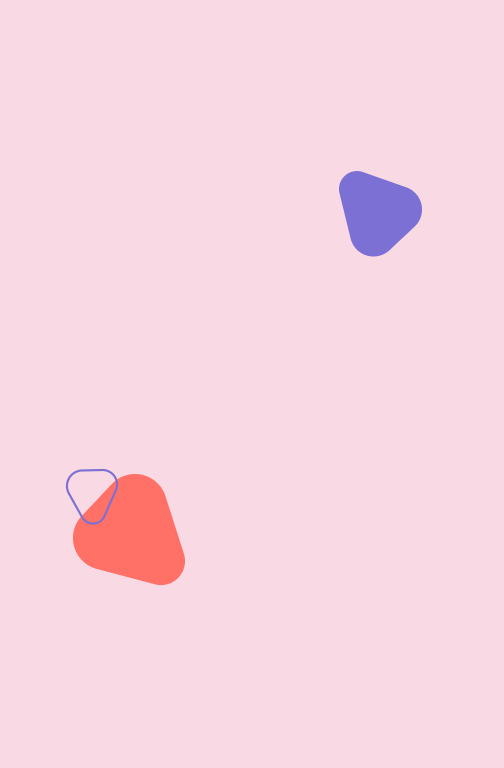
This background is drawn by a WebGL 1 fragment shader. Its source:

```glsl
precision highp float;

uniform vec2 u_resolution;

const vec3 PINK = vec3(0.976, 0.855, 0.894);
const vec3 CORAL = vec3(1.0, 0.44, 0.4);
const vec3 VIOLET = vec3(0.49, 0.44, 0.83);
const float STROKE_HALF_WIDTH = 0.0014;

float cross2(vec2 a, vec2 b) {
  return a.x * b.y - a.y * b.x;
}

// Outward normal of the line touching two circles (xy = centre, z = radius)
vec2 tangentNormal(vec3 a, vec3 b) {
  vec2 span = b.xy - a.xy;
  float len = length(span);
  vec2 dir = span / len;
  float lean = (a.z - b.z) / len;
  return dir * lean + vec2(dir.y, -dir.x) * sqrt(1.0 - lean * lean);
}

// Round inside the corner's cone of normals, straight along its two sides
float cornerDistance(vec2 p, vec3 corner, vec2 before, vec2 after) {
  vec2 q = p - corner.xy;
  bool inCone = cross2(before, q) > 0.0 && cross2(q, after) > 0.0;
  float reach = inCone ? length(q) : max(dot(q, before), dot(q, after));
  return reach - corner.z;
}

// Signed distance to the hull of three circles, listed counterclockwise
float roundedTriangle(vec2 p, vec3 a, vec3 b, vec3 c) {
  vec2 ab = tangentNormal(a, b);
  vec2 bc = tangentNormal(b, c);
  vec2 ca = tangentNormal(c, a);
  return max(cornerDistance(p, a, ca, ab),
         max(cornerDistance(p, b, ab, bc),
             cornerDistance(p, c, bc, ca)));
}

float coverage(float dist, float pixel) {
  return clamp(0.5 - dist / pixel, 0.0, 1.0);
}

void main() {
  // Canvas height is one unit
  vec2 p = gl_FragCoord.xy / u_resolution.y;
  float pixel = 1.0 / u_resolution.y;

  float violetBlob = roundedTriangle(p,
    vec3(0.4648, 0.7539, 0.0234),
    vec3(0.4863, 0.6966, 0.0306),
    vec3(0.5189, 0.7272, 0.0306));

  float coralBlob = roundedTriangle(p,
    vec3(0.1758, 0.3411, 0.0417),
    vec3(0.1367, 0.2995, 0.0417),
    vec3(0.2096, 0.2695, 0.0313));

  float ring = abs(roundedTriangle(p,
    vec3(0.1074, 0.3672, 0.0202),
    vec3(0.1211, 0.3346, 0.0163),
    vec3(0.1335, 0.3691, 0.0189))) - STROKE_HALF_WIDTH;

  // Layers from back to front
  vec3 color = PINK;
  color = mix(color, VIOLET, coverage(violetBlob, pixel));
  color = mix(color, CORAL, coverage(coralBlob, pixel));
  color = mix(color, VIOLET, coverage(ring, pixel));

  gl_FragColor = vec4(color, 1.0);
}
```
